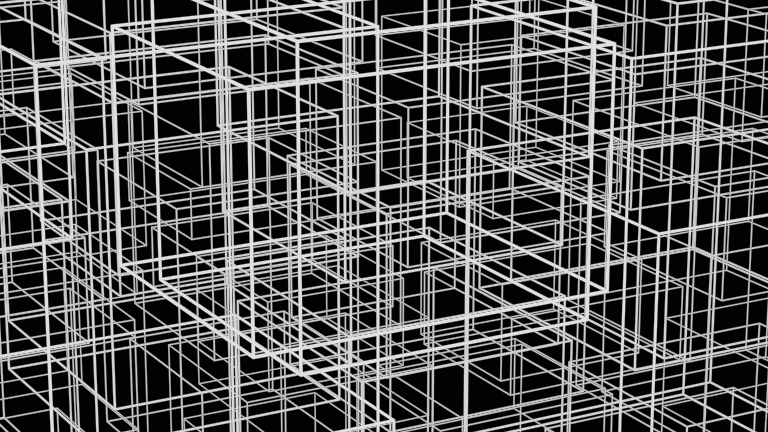
Write a Shadertoy shader that draws this background.

```glsl
// A dense tangle of wireframe boxes seen from above through a long lens.
// Hashed pairs of boxes are scattered in depth, their corners are projected
// to the screen, and each edge is drawn as a segment tapering with distance.

const int   TOWERS     = 34;     // each tower is a pair of offset boxes
const float FOCAL      = 5.17;   // focal length in canvas heights
const float PITCH      = 0.290;  // downward tilt of the camera
const float YAW        = 0.508;  // turn of the boxes about the vertical
const float NEAR_DEPTH = 5.0;
const float FAR_DEPTH  = 13.0;
const float HALF_LINE  = 0.0047; // half line width in box units
const float EDGE_BLUR  = 1.25;   // width of the smoothed edge in pixels
const float FAR_GREY   = 0.76;
const float NEAR_GREY  = 0.88;
const vec3  BACKDROP   = vec3(0.008);
const vec2  SPREAD_MIN = vec2(-1.14, -0.85);
const vec2  SPREAD_MAX = vec2(1.14, 0.45);

// Integer hash giving three values from 0 to 1
vec3 hash3(int index, int stream) {
    uvec3 v = uvec3(uint(index), uint(stream), 71u) * 1664525u + 1013904223u;
    v.x += v.y * v.z; v.y += v.z * v.x; v.z += v.x * v.y;
    v ^= v >> 16u;
    v.x += v.y * v.z; v.y += v.z * v.x; v.z += v.x * v.y;
    return vec3(v >> 8u) / 16777216.0;
}

// Columns are the box axes in camera space: right-away, up, right-near
mat3 boxAxes() {
    float cy = cos(YAW), sy = sin(YAW), cp = cos(PITCH), sp = sin(PITCH);
    return mat3(cy,  sy * sp,  sy * cp,
                0.0, cp,       -sp,
                sy, -cy * sp, -cy * cp);
}

// Screen position in xy, screen size of one box unit in z
vec3 project(vec3 p) {
    float scale = FOCAL / p.z;
    return vec3(p.xy * scale, scale);
}

// Brightness of one edge, from projected corner a to projected corner b
float edgeLight(vec2 uv, vec3 a, vec3 b, float blur) {
    vec2 along = b.xy - a.xy;
    float t = clamp(dot(uv - a.xy, along) / dot(along, along), 0.0, 1.0);
    float scale = mix(a.z, b.z, t);
    float gap = length(uv - a.xy - along * t) - HALF_LINE * scale;
    float grey = mix(FAR_GREY, NEAR_GREY, smoothstep(0.4, 0.85, scale));
    return grey * clamp(0.5 - gap / blur, 0.0, 1.0);
}

// Brightness of the twelve edges of a box standing on its base centre
float boxLight(vec2 uv, vec3 base, vec3 size, mat3 axes, float blur) {
    // Skip boxes whose bounding sphere is far from this point
    float radius = 0.5 * length(size);
    vec3 middle = base + axes[1] * size.y * 0.5;
    float reach = radius * FOCAL / (middle.z - radius) + 0.02;
    if (length(uv - project(middle).xy) > reach) return 0.0;

    vec3 corner[8];
    for (int i = 0; i < 8; i++) {
        vec3 unit = vec3(float(i & 1), float((i >> 1) & 1), float(i >> 2));
        corner[i] = project(base + axes * ((unit - vec3(0.5, 0.0, 0.5)) * size));
    }
    // Join corners whose indices differ in a single bit
    float light = 0.0;
    for (int i = 0; i < 8; i++) {
        for (int bit = 1; bit < 8; bit <<= 1) {
            if ((i & bit) == 0)
                light = max(light, edgeLight(uv, corner[i], corner[i | bit], blur));
        }
    }
    return light;
}

void mainImage(out vec4 fragColor, in vec2 fragCoord) {
    vec2 uv = (fragCoord - 0.5 * iResolution.xy) / iResolution.y;
    float blur = EDGE_BLUR / iResolution.y;
    mat3 axes = boxAxes();
    float light = 0.0;

    for (int i = 0; i < TOWERS; i++) {
        // Even scatter over the screen, with few towers close to the camera
        float order = (float(i) + 0.5) / float(TOWERS);
        float depth = mix(NEAR_DEPTH, FAR_DEPTH, sqrt(order));
        vec2 place = fract(0.5 + float(i) * vec2(0.7549, 0.5698));
        place += (hash3(i, 2).xy - 0.5) * 0.06;
        vec2 spot = mix(SPREAD_MIN, SPREAD_MAX, place);
        vec3 foot = vec3(spot * depth / FOCAL, depth);

        for (int twin = 0; twin < 2; twin++) {
            vec3 shape = hash3(i, 10 + twin);
            vec3 shift = (hash3(i, 20 + twin) - 0.5) * vec3(0.22, 0.8, 0.22);
            float height = mix(0.2, 1.2, shape.y) + 0.5 * (1.0 - sqrt(order));
            vec3 size = vec3(mix(0.82, 1.1, shape.x), height, mix(0.82, 1.1, shape.z));
            vec3 base = foot + axes * (shift * float(twin));
            light = max(light, boxLight(uv, base, size, axes, blur));
        }
    }
    fragColor = vec4(max(BACKDROP, vec3(light)), 1.0);
}
```
